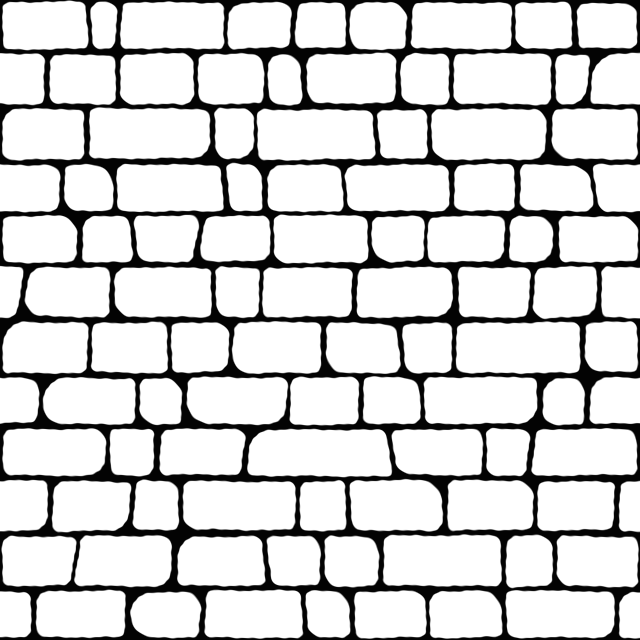
This pattern is drawn by a WebGL 1 fragment shader. Its source:

```glsl
precision highp float;
// Black and white wall of uneven rounded stones, laid in twelve courses.

uniform vec2 u_resolution;

const float TAU = 6.28318;
const float COURSES = 12.0;
const vec3 MORTAR = vec3(0.01);
const vec3 STONE = vec3(1.0);

// Random value in 0..1 for a stone or joint; salt selects the property.
float hash(vec2 id, float salt) {
  return fract(sin(dot(vec3(id, salt), vec3(12.99, 78.23, 37.72))) * 4375.85);
}

// Random value in -1..1.
float spread(vec2 id, float salt) {
  return 2.0 * hash(id, salt) - 1.0;
}

// Wraps a cell number around the course.
float wrapCell(float cell, float count) {
  return floor(mod(cell + 0.5, count));
}

// Horizontal place of a leaning joint at height v (-0.5..0.5) in its course.
float jointX(float cell, float course, float count, float v) {
  float odd = mod(course, 2.0);
  vec2 id = vec2(wrapCell(cell, count), course);
  float loose = 1.0 - odd * (1.0 - step(0.5, id.x)); // odd courses start at the border
  float lean = spread(id, 2.0);
  float shift = 0.34 * spread(id, 1.0) * loose;
  return (cell + 0.5 * (1.0 - odd) + shift) / count
       + 0.014 * lean * lean * lean * v * loose;
}

// Layered sines for hand-cut edges.
float roughness(vec2 p, float phase) {
  return 0.0007 * sin(p.x * 61.0 + p.y * 47.0 + phase)
       + 0.0005 * sin(p.x * 173.0 - p.y * 149.0 + phase * 1.7)
       + 0.0004 * sin(p.x * 331.0 + p.y * 367.0 + phase * 2.3);
}

// Signed distance from edge distances (negative inside) with a rounded corner.
float roundedCorner(vec2 edge, float radius) {
  vec2 q = edge + radius;
  return min(max(q.x, q.y), 0.0) + length(max(q, 0.0)) - radius;
}

// Signed distance to the stone that owns point p.
float stoneDistance(vec2 p) {
  // Courses of slightly different heights
  float level = (p.y + 0.003 * sin(TAU * 3.0 * p.y)) * COURSES;
  float course = floor(level);
  float v = fract(level) - 0.5;

  // Stone between its two joints
  float count = 7.0 + floor(2.6 * hash(vec2(course, 3.0), 5.0));
  float cell = floor(p.x * count + 0.5 * mod(course, 2.0));
  if (p.x < jointX(cell, course, count, v)) cell -= 1.0;
  float left = jointX(cell, course, count, v);
  float right = jointX(cell + 1.0, course, count, v);
  vec2 id = vec2(wrapCell(cell, count), course);
  vec2 halfSize = 0.5 * vec2(right - left, 1.0 / COURSES);
  vec2 local = vec2(p.x - 0.5 * (left + right), v / COURSES);

  // Each side has its own inset and slope, each corner its own radius
  vec2 side = step(0.0, local);
  vec2 inset = vec2(mix(0.0027, 0.0050, hash(id, 7.0 + side.x)),
                    mix(0.0029, 0.0055, hash(id, 9.0 + side.y)));
  inset.y += 0.0014 * spread(id, 11.0 + side.y) * local.x / halfSize.x;
  float chip = pow(hash(id, 13.0 + side.x + 2.0 * side.y), 4.0);
  float radius = min(mix(0.010, 0.038, chip), 0.42 * halfSize.x * 2.0);

  vec2 edge = abs(local) - halfSize + inset;
  return roundedCorner(edge, radius) + roughness(p, TAU * hash(id, 19.0));
}

void main() {
  vec2 p = gl_FragCoord.xy / u_resolution;
  float blur = max(0.0014, 0.8 / min(u_resolution.x, u_resolution.y));
  float mortar = smoothstep(-blur, blur, stoneDistance(p));
  gl_FragColor = vec4(mix(STONE, MORTAR, mortar), 1.0);
}
```
